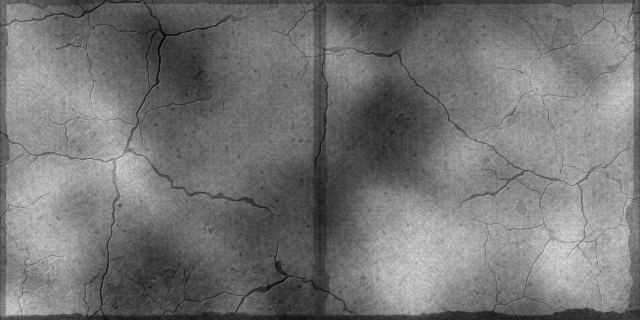
Reproduce this texture procedurally as a WebGL 2 fragment shader.

```glsl
#version 300 es
precision highp float;

#define BASE_TONE 0.482
#define CLOUD_SCALE 3.3
#define CLOUD_CONTRAST 0.88
#define GRAIN 0.15
#define CRACK_SCALE 2.1
#define CRACK_WIDTH 0.0034
#define CRACK_DARK 0.15
#define RELIEF 0.11
#define BORDER_WIDTH 0.019
#define BORDER_DARK 0.27

uniform vec2 u_resolution;
out vec4 fragColor;

float hash(vec2 p) {
    return fract(sin(dot(p, vec2(127.1, 311.7))) * 43758.5453);
}

float noise(vec2 p) {
    vec2 i = floor(p), f = fract(p);
    f = f * f * (3.0 - 2.0 * f);
    float low = mix(hash(i), hash(i + vec2(1, 0)), f.x);
    float high = mix(hash(i + vec2(0, 1)), hash(i + vec2(1, 1)), f.x);
    return mix(low, high, f.y);
}

float fbm(vec2 p) {
    float sum = 0.0, amp = 0.516;
    for (int i = 0; i < 5; i++) {
        sum += amp * noise(p);
        p = mat2(1.6, 1.2, -1.2, 1.6) * p + 7.3;
        amp *= 0.5;
    }
    return sum;
}

vec2 cellPoint(vec2 cell) {
    return cell + 0.1 + 0.8 * vec2(hash(cell), hash(cell + 41.7));
}

// Distance to the nearest border between Voronoi cells
float cellEdge(vec2 p) {
    vec2 home = floor(p), nearest = vec2(9.0);
    for (int y = -1; y <= 1; y++)
        for (int x = -1; x <= 1; x++) {
            vec2 r = cellPoint(home + vec2(x, y)) - p;
            if (dot(r, r) < dot(nearest, nearest)) nearest = r;
        }
    float d = 9.0;
    for (int y = -2; y <= 2; y++)
        for (int x = -2; x <= 2; x++) {
            vec2 r = cellPoint(home + vec2(x, y)) - p;
            vec2 gap = r - nearest;
            if (dot(gap, gap) > 1e-4)
                d = min(d, dot(0.5 * (nearest + r), normalize(gap)));
        }
    return d;
}

// Broken network of jagged cracks, 0 to 1
float crackLayer(vec2 p, float scale, float width, float sparsity) {
    vec2 jag = vec2(fbm(p * 5.0 + scale), fbm(p * 5.0 + 17.0)) - 0.5;
    vec2 chatter = vec2(noise(p * 42.0), noise(p * 42.0 + 31.0)) - 0.5;
    float d = cellEdge((p + 0.15 * jag + 0.014 * chatter) * scale) / scale;
    float presence = smoothstep(sparsity, sparsity + 0.15, noise(p * 3.1 + scale * 9.0));
    float w = width * (0.55 + 0.9 * noise(p * 14.0));
    float soft = 0.7 / u_resolution.y;
    return presence * (1.0 - smoothstep(w - soft, w + soft, d));
}

float cracks(vec2 p) {
    float major = crackLayer(p, CRACK_SCALE, CRACK_WIDTH, 0.30);
    float minor = crackLayer(p + 3.7, CRACK_SCALE * 2.3, CRACK_WIDTH * 0.6, 0.55);
    return max(major, 0.7 * minor);
}

// Weathered zone along the foot of the slab
float roughness(vec2 p) {
    float level = p.y + 0.9 * (fbm(p * 2.6 + 5.0) - 0.5) + 0.06 * p.x;
    return 1.0 - smoothstep(0.18, 0.42, level);
}

float chips(vec2 p, float rough) {
    float edge = mix(0.70, 0.58, rough);
    return smoothstep(edge, edge + 0.025, fbm(p * 8.0 + 23.0));
}

float height(vec2 p, float crack, float rough) {
    float bumps = mix(0.5, 1.9, rough) * fbm(p * 34.0);
    return bumps - 0.55 * crack - 0.5 * chips(p, rough);
}

float pits(vec2 p) {
    vec2 q = p * 42.0, cell = floor(q);
    float r = 0.10 + 0.16 * hash(cell + 3.0);
    float d = length(q - cell - 0.3 - 0.4 * vec2(hash(cell + 8.0), hash(cell + 15.0)));
    return step(0.92, hash(cell + 60.0)) * (1.0 - smoothstep(r * 0.5, r + 0.12, d));
}

void main() {
    vec2 p = gl_FragCoord.xy / u_resolution.y;

    // Soft cloudy stains
    vec2 q = mat2(0.8, 0.6, -0.6, 0.8) * p + 0.12 * (vec2(fbm(p * 3.0), fbm(p * 3.0 + 9.0)) - 0.5);
    float cloud = 0.58 * noise(q * CLOUD_SCALE + 2.0) + 0.30 * noise(q * CLOUD_SCALE * 2.1 + 11.0)
                + 0.12 * fbm(q * 14.0);
    float tone = BASE_TONE + CLOUD_CONTRAST * (cloud - 0.5);

    // Cracks, flakes and pits, lit from the upper left
    float rough = roughness(p), crack = cracks(p);
    vec2 toLight = vec2(-0.0032, 0.0032);
    vec2 lit = p + toLight;
    tone += RELIEF * (height(p, crack, rough) - height(lit, cracks(lit), rough));
    tone -= CRACK_DARK * crack + 0.035 * chips(p, rough) + 0.09 * pits(p);

    // Worn borders of the two square panels
    float side = min(fract(p.x), 1.0 - fract(p.x));
    float wear = 0.010 * (fbm(p * 22.0) - 0.5) + 0.09 * max(fbm(p * 9.0 + 50.0) - 0.56, 0.0);
    float edge = min(side, min(p.y + 0.003, 1.008 - p.y)) - wear;
    float border = 1.0 - smoothstep(BORDER_WIDTH - 0.003, BORDER_WIDTH + 0.003, edge);
    float rim = 1.0 - smoothstep(0.0, 0.005, abs(edge - BORDER_WIDTH));
    float seam = 1.0 - smoothstep(0.001, 0.005, side);
    tone *= 1.0 - BORDER_DARK * border - 0.10 * rim * noise(p * 30.0) - 0.10 * seam;
    tone *= 1.0 - 0.40 * (1.0 - smoothstep(0.008, 0.018, p.y - wear));
    tone *= 1.0 - 0.10 * exp(-edge * 22.0);

    // Fine mineral grain with a few pale specks
    float grain = 0.65 * noise(p * 230.0) + 0.35 * noise(p * 105.0 + 19.0) - 0.5;
    float speck = smoothstep(0.86, 0.97, noise(p * 120.0 + 77.0));
    tone += (GRAIN * grain + 0.06 * speck) * (0.55 + tone);

    fragColor = vec4(vec3(clamp(tone, 0.0, 1.0)), 1.0);
}
```
